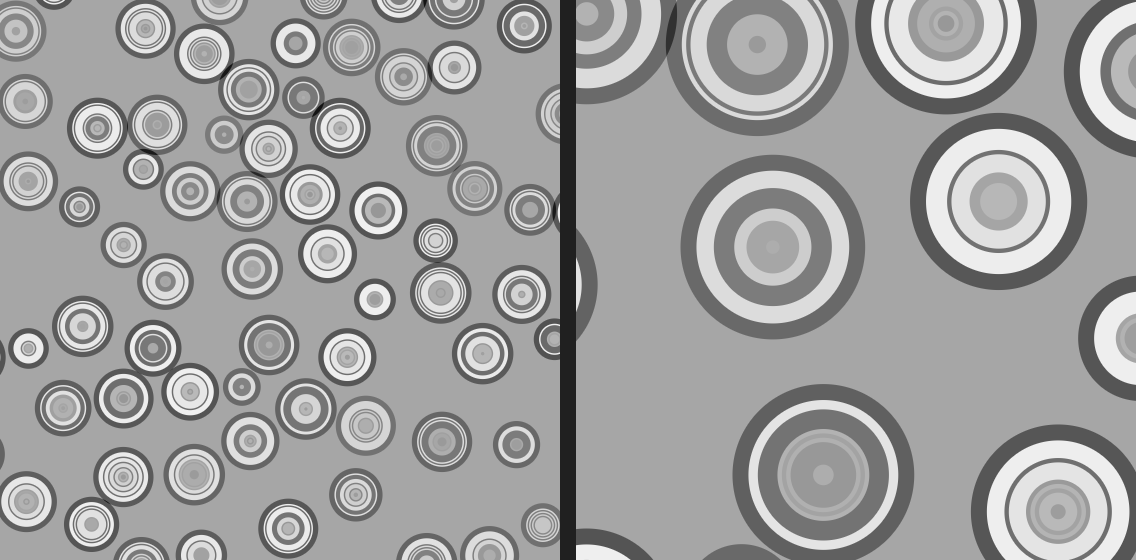
Left: the whole. Right: its middle third, enlarged.
Reproduce this pattern procedurally as a Shadertoy shader.

```glsl
// Grey field scattered with ringed discs whose dark rims just overlap.
// Each grid cell proposes one disc; it stays unless a kept disc of higher rank
// is too close. Tones are offsets that add up, so crossing rims turn near black.

const float FIELD_TONE   = 0.65;
const float CELL         = 0.070;   // spacing of the proposal grid
const float RADIUS_MIN   = 0.033;
const float RADIUS_MAX   = 0.055;
const float RIM_WIDTH    = 0.0095;
const float RIM_OVERLAP  = 0.008;   // how far two neighbours may cross
const float CONTRAST_MIN = 0.15;
const float CONTRAST_MAX = 0.33;
const float LIGHT_GAIN   = 0.90;    // light bands relative to the rim offset
const float DARK_GAIN    = 0.75;    // inner dark bands relative to the rim
const float CORE_GAIN    = 0.28;    // faint bands inside the core
const float LINE_WIDTH   = 0.0026;
const float BAND_MIN     = 0.005;
const float BAND_MAX     = 0.014;
const float THIN_LIGHT   = 0.40;    // chance that a light band is a thin line
const float THIN_DARK    = 0.68;    // chance that a dark band is a thin line
const float SEED         = 11.0;
const int   MAX_BANDS    = 10;

struct Disc { vec2 center; float radius; float rank; };

// Integer hash giving four values in 0..1
vec4 hash4(vec2 cell, float salt) {
    uvec4 v = uvec4(ivec4(cell, salt, SEED));
    v = v * 1664525u + 1013904223u;
    for (int i = 0; i < 2; i++) {
        v.x += v.y * v.w;
        v.y += v.z * v.x;
        v.z += v.x * v.y;
        v.w += v.y * v.z;
        v ^= v >> 16u;
    }
    return vec4(v) * exp2(-32.0);
}

Disc discAt(vec2 cell) {
    vec4 h = hash4(cell, 0.0);
    float radius = mix(RADIUS_MAX, RADIUS_MIN, h.z * h.z * h.z);
    return Disc((cell + h.xy) * CELL, radius, h.w);
}

// True when the disc of one cell crowds a disc of lower rank
bool outranks(vec2 cell, Disc other) {
    Disc d = discAt(cell);
    float reach = d.radius + other.radius - RIM_OVERLAP;
    return d.rank > other.rank && distance(d.center, other.center) < reach;
}

vec2 neighbour(int i) { return vec2(i % 5 - 2, i / 5 - 2); }

// Each pass drops discs crowded by a survivor of the pass before it
#define KEEP_PASS(name, before) bool name(vec2 c) { Disc d = discAt(c); for (int i = 0; i < 25; i++) { vec2 n = c + neighbour(i); if (outranks(n, d) && before(n)) return false; } return true; }

bool proposed(vec2 cell) { return true; }
KEEP_PASS(keptFirst, proposed)
KEEP_PASS(keptSecond, keptFirst)
KEEP_PASS(kept, keptSecond)

// Smooth coverage of a circle
float cover(float dist, float edge, float pixel) {
    return clamp((edge - dist) / pixel + 0.5, 0.0, 1.0);
}

// Tone offset of one disc: dark rim, then alternating bands down to a faint core
float discTone(vec2 cell, float dist, float radius, float pixel) {
    vec4 look = hash4(cell, 1.0);
    float contrast = mix(CONTRAST_MIN, CONTRAST_MAX, sqrt(look.x));
    float core = radius * mix(0.22, 0.55, look.y);
    float tone = -contrast * cover(dist, radius, pixel);
    float edge = radius - RIM_WIDTH;

    for (int k = 0; k < MAX_BANDS && edge > LINE_WIDTH; k++) {
        vec4 h = hash4(cell, float(k + 2));
        bool light = k % 2 == 0;
        float gain = light ? LIGHT_GAIN : -DARK_GAIN;
        gain *= edge < core ? CORE_GAIN * h.x : mix(0.6, 1.0, smoothstep(0.2, 0.8, edge / radius));
        tone = mix(tone, contrast * gain, cover(dist, edge, pixel));
        bool thin = h.y < (light ? THIN_LIGHT : THIN_DARK);
        edge -= thin ? LINE_WIDTH : mix(BAND_MIN, BAND_MAX, h.z);
    }
    return tone;
}

void mainImage(out vec4 fragColor, in vec2 fragCoord) {
    float pixel = 1.0 / iResolution.y;
    vec2 p = fragCoord * pixel;
    vec2 home = floor(p / CELL);
    float tone = FIELD_TONE;

    // Add every kept disc that reaches this point
    for (int y = -1; y <= 1; y++) {
        for (int x = -1; x <= 1; x++) {
            vec2 cell = home + vec2(x, y);
            Disc d = discAt(cell);
            float dist = distance(p, d.center);
            if (dist < d.radius + pixel && kept(cell))
                tone += discTone(cell, dist, d.radius, pixel);
        }
    }
    fragColor = vec4(vec3(clamp(tone, 0.04, 0.95)), 1.0);
}
```
